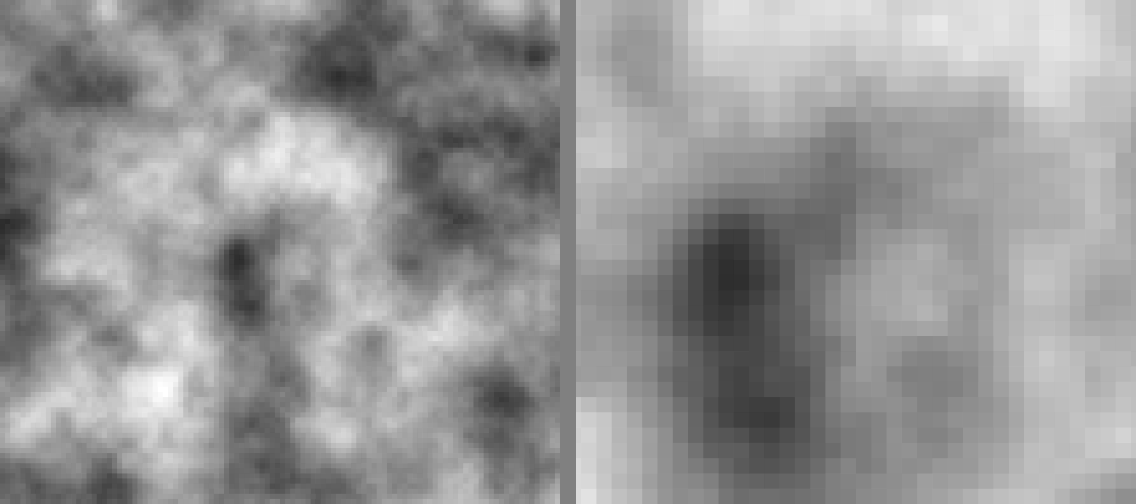
Left, the full canvas; right, a detail of the centre.
Write a Shadertoy shader that draws this texture.

```glsl
#define CELLS_ACROSS 110.0
#define BASE_FREQUENCY 6.5
#define OCTAVES 5
#define GAIN 0.5
#define MEAN_GREY 0.545
#define CONTRAST 1.25
#define SEED 17u

// Integer hash of a lattice point, 0 to 1
float hash(ivec2 point, uint seed) {
    uint h = uint(point.x) * 374761393u + uint(point.y) * 668265263u + seed * 974711u;
    h = (h ^ (h >> 15)) * 2246822519u;
    h = (h ^ (h >> 13)) * 3266489917u;
    h ^= h >> 16;
    return float(h & 65535u) / 65535.0;
}

// Smoothly interpolated lattice values
float valueNoise(vec2 p, uint seed) {
    ivec2 corner = ivec2(floor(p));
    vec2 t = smoothstep(0.0, 1.0, fract(p));
    float low = mix(hash(corner, seed), hash(corner + ivec2(1, 0), seed), t.x);
    float high = mix(hash(corner + ivec2(0, 1), seed), hash(corner + ivec2(1, 1), seed), t.x);
    return mix(low, high, t.y);
}

// Octaves of noise, normalised to 0 to 1
float cloud(vec2 p) {
    float sum = 0.0, total = 0.0, amplitude = 1.0;
    for (int i = 0; i < OCTAVES; i++) {
        sum += amplitude * valueNoise(p, SEED + uint(i));
        total += amplitude;
        amplitude *= GAIN;
        p = p * 2.0 + 0.37;
    }
    return sum / total;
}

// Snap to square cell centres, blending over one pixel at cell edges
vec2 snapToCells(vec2 cell, float pixelWidth) {
    vec2 edge = floor(cell + 0.5);
    return edge + clamp((cell - edge) / pixelWidth, -0.5, 0.5);
}

void mainImage(out vec4 fragColor, in vec2 fragCoord) {
    float pixelWidth = CELLS_ACROSS / iResolution.x;
    vec2 cell = snapToCells(fragCoord * pixelWidth, pixelWidth);

    float density = cloud(cell / CELLS_ACROSS * BASE_FREQUENCY);
    float grey = MEAN_GREY + CONTRAST * (density - 0.5);
    fragColor = vec4(vec3(clamp(grey, 0.0, 1.0)), 1.0);
}
```
